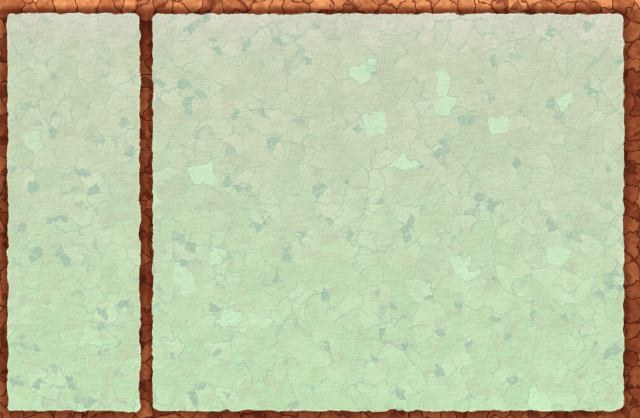
Write a Shadertoy shader that draws this background.

```glsl
float hash(vec2 p) {
    vec3 q = fract(vec3(p.xyx) * 0.1031);
    q += dot(q, q.yzx + 33.33);
    return fract((q.x + q.y) * q.z);
}

vec2 hash2(vec2 p) {
    return vec2(hash(p), hash(p + 57.3));
}

float noise(vec2 p) {
    vec2 i = floor(p), f = fract(p);
    f = f * f * (3.0 - 2.0 * f);
    return mix(mix(hash(i), hash(i + vec2(1, 0)), f.x),
               mix(hash(i + vec2(0, 1)), hash(i + vec2(1, 1)), f.x), f.y);
}

float fbm(vec2 p) {
    float sum = 0.0, amp = 0.5;
    for (int i = 0; i < 4; i++) {
        sum += amp * noise(p);
        p = p * 2.03 + 17.1;
        amp *= 0.5;
    }
    return sum / 0.9375;
}

// Cork granules: x is distance to the crack, y is a random value per granule
vec2 granules(vec2 p) {
    p += 0.9 * (vec2(fbm(p * 1.3), fbm(p * 1.3 + 40.0)) - 0.5);
    vec2 cell = floor(p);
    float nearest = 9.0, second = 9.0, tone = 0.0;
    for (int y = -1; y <= 1; y++)
    for (int x = -1; x <= 1; x++) {
        vec2 id = cell + vec2(x, y);
        float d = length(id + hash2(id) - p);
        if (d < nearest) {
            second = nearest;
            nearest = d;
            tone = hash(id + 11.7);
        } else {
            second = min(second, d);
        }
    }
    return vec2(second - nearest, tone);
}

// Rounded box given by its lower left and upper right corners
float sheet(vec2 p, vec2 lo, vec2 hi) {
    vec2 q = abs(p - 0.5 * (lo + hi)) - 0.5 * (hi - lo) + 0.014;
    return length(max(q, 0.0)) + min(max(q.x, q.y), 0.0) - 0.014;
}

void mainImage(out vec4 fragColor, in vec2 fragCoord) {
    vec2 p = fragCoord / iResolution.y;
    float right = iResolution.x / iResolution.y;
    float pixel = 1.0 / iResolution.y;

    // Two sheets with torn edges
    float sheets = min(sheet(p, vec2(0.018, 0.016), vec2(0.335, 0.968)),
                       sheet(p, vec2(0.365, 0.017), vec2(right - 0.039, 0.967)));
    float torn = sheets + 0.010 * (fbm(p * 48.0) - 0.5);
    float paperMask = smoothstep(pixel, -pixel, torn);

    // Cork structure
    vec2 grain = granules(p * 22.0);
    vec2 chips = granules(p * 43.0 + 9.0);
    float speckle = fbm(p * 110.0);
    float mottle = fbm(p * 26.0 + 5.0);
    float crack = 1.0 - smoothstep(0.0, 0.13, grain.x);
    float pit = smoothstep(0.87, 0.93, chips.y) * smoothstep(0.02, 0.15, chips.x);

    // Bare cork, shaded beside the sheets and lit along the top
    float tone = 0.45 * grain.y + 0.35 * mottle + 0.6 * (speckle - 0.5) + 0.12;
    vec3 cork = mix(vec3(0.43, 0.17, 0.09), vec3(0.74, 0.45, 0.27), clamp(tone, 0.0, 1.0));
    cork = mix(cork, vec3(0.25, 0.08, 0.04), 0.65 * max(crack, 0.7 * pit));
    float topLight = smoothstep(0.972, 0.992, p.y);
    cork = mix(cork, cork * vec3(1.35, 1.5, 1.55) + 0.04, topLight);
    float shadow = smoothstep(0.024, 0.0, sheets) * (1.0 - 0.6 * topLight);
    cork *= 1.0 - vec3(0.24, 0.34, 0.36) * shadow;

    // Translucent paper over the cork
    vec3 paper = mix(vec3(0.765, 0.885, 0.715), vec3(0.79, 0.835, 0.715), smoothstep(0.0, 0.85, p.y));
    paper = mix(paper, vec3(0.845, 0.835, 0.775), 0.75 * smoothstep(0.84, 0.97, p.y));
    paper += vec3(0.045, 0.025, 0.035) * (grain.y - 0.5) + 0.05 * (mottle - 0.5);
    paper = mix(paper, vec3(0.77, 0.79, 0.68), 0.4 * smoothstep(0.55, 0.9, chips.y));
    vec3 teal = vec3(0.62, 0.75, 0.67);
    paper = mix(paper, teal, 0.5 * crack * smoothstep(0.3, 0.65, mottle));
    paper = mix(paper, teal, 0.65 * pit * smoothstep(0.42, 0.58, mottle));
    paper = mix(paper, vec3(0.79, 0.94, 0.78), 0.6 * smoothstep(0.975, 0.985, grain.y) * (1.0 - crack));

    // Horizontal fibres and embossed tooth
    float fibres = noise(p * vec2(70.0, 300.0)) - 0.5;
    float tooth = noise(p * 190.0) - noise(p * 190.0 + vec2(-0.4, 0.6));
    paper += 0.028 * fibres + 0.035 * tooth;
    paper += 0.03 * smoothstep(-0.007, 0.0, torn);

    fragColor = vec4(clamp(mix(cork, paper, paperMask), 0.0, 1.0), 1.0);
}
```
